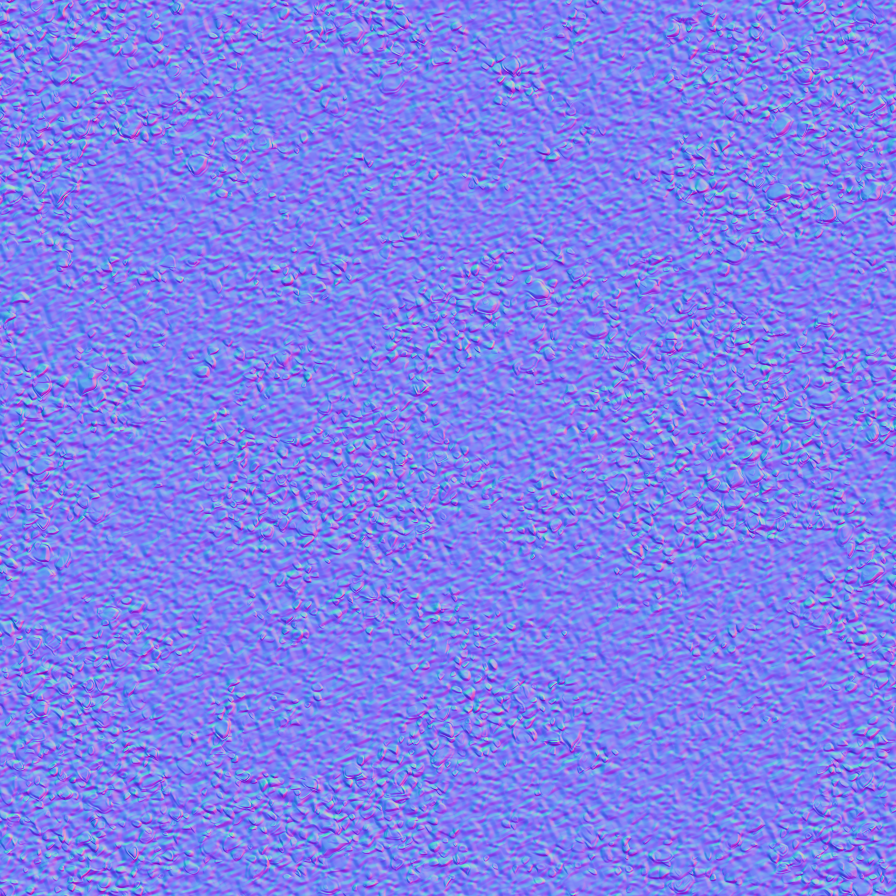
Reproduce this texture map procedurally as a WebGL 1 fragment shader.

```glsl
precision highp float;
// Tangent-space normal map of rough plaster with scattered embedded pebbles.

uniform vec2 u_resolution;

#define GRAIN_FREQ 140.0    // coarser grain octave, cells per canvas
#define GRAIN_SLOPE 0.55    // steepness of the fine grain
#define PEBBLE_FREQ 40.0    // large pebbles, cells per canvas
#define GRIT_FREQ 84.0      // small pebbles, cells per canvas
#define PEBBLE_LIFT 0.46    // steepness of pebble rims
#define PATCH_FREQ 8.0      // pebble patches per canvas
#define STEP 0.0008         // finite difference step, canvas units
#define SOFTENING 0.93      // shortens the blue axis of averaged normals

vec4 hash4(vec2 p) {
  vec4 q = fract(p.xyxy * vec4(0.1031, 0.1030, 0.0973, 0.1099));
  q += dot(q, q.wzxy + 33.33);
  return fract((q.xxyz + q.yzzw) * q.zywx);
}

float hash(vec2 p) {
  vec3 q = fract(p.xyx * 0.1031);
  q += dot(q, q.yzx + 33.33);
  return fract((q.x + q.y) * q.z);
}

mat2 rotation(float angle) {
  float c = cos(angle), s = sin(angle);
  return mat2(c, s, -s, c);
}

float noise(vec2 p) {
  vec2 i = floor(p), f = fract(p);
  f = f * f * (3.0 - 2.0 * f);
  float low = mix(hash(i), hash(i + vec2(1.0, 0.0)), f.x);
  float high = mix(hash(i + vec2(0.0, 1.0)), hash(i + 1.0), f.x);
  return mix(low, high, f.y);
}

// Share of pebbles present around a point, 0 to 1
float pebbleCover(vec2 p) {
  vec2 q = p * PATCH_FREQ * vec2(0.9, 1.1) + 11.0;
  float n = 0.32 * noise(q) + 0.36 * noise(q * 2.1 + 5.0) + 0.32 * noise(q * 3.9 + 9.0);
  return 0.07 + 0.9 * smoothstep(0.36, 0.68, n);
}

// Horizontally stretched fine grain, each octave turned differently
float grain(vec2 p) {
  float height = 0.0, freq = GRAIN_FREQ, slope = 0.6;
  for (int i = 0; i < 2; i++) {
    vec2 q = rotation(0.12 - 0.5 * float(i)) * p * freq;
    height += slope * noise(q * vec2(0.72, 1.0) + 17.0 * float(i)) / freq;
    freq *= 1.75;
    slope = 1.3;
  }
  return height;
}

// Stones that rise gently and drop off along one side, mostly the lower
float pebbles(vec2 p, float cover) {
  vec2 base = floor(p);
  float top = 0.0;
  for (int j = -1; j <= 1; j++) {
    for (int i = -1; i <= 1; i++) {
      vec2 cell = base + vec2(float(i), float(j));
      vec4 r = hash4(cell + 31.0);
      float rarity = fract(r.w * 17.3 + r.x * 5.1);
      float presence = smoothstep(rarity, rarity + 0.15, cover);
      vec2 away = p - cell - 0.5 - 0.8 * (r.xy - 0.5);
      vec2 d = rotation(2.4 * (r.z - 0.5)) * away;
      d.x *= mix(0.6, 1.0, r.y);
      float radius = mix(0.25, 0.55, r.w * r.w);
      float corner = max(abs(d.x) + 0.4 * d.y, abs(d.y));
      float dist = mix(length(d), corner, 0.4) / radius;
      vec2 steepSide = vec2(1.5 * (r.x - 0.4), -1.0);
      float tilt = 0.6 + 0.42 * dot(steepSide, away) / radius;
      float slab = (1.0 - smoothstep(0.5, 1.05, dist)) * clamp(tilt, 0.1, 1.1);
      top = max(top, radius * slab * presence * mix(0.5, 1.3, r.x));
    }
  }
  return top;
}

float surfaceHeight(vec2 p, float cover) {
  vec2 warp = vec2(noise(p * 95.0), noise(p * 95.0 + 40.0)) - 0.5;
  vec2 q = p + 0.005 * warp;
  float stone = pebbles(q * PEBBLE_FREQ, cover * 0.7);
  float grit = pebbles(q * GRIT_FREQ + 7.0, cover);
  float smoothing = 1.0 - 0.6 * smoothstep(0.05, 0.25, stone);
  float height = GRAIN_SLOPE * mix(0.75, 1.1, cover) * smoothing * grain(p + 0.003 * warp);
  height += PEBBLE_LIFT * stone / PEBBLE_FREQ;
  return height + PEBBLE_LIFT * smoothing * 1.1 * grit / GRIT_FREQ;
}

vec3 surfaceNormal(vec2 p, float cover) {
  float h = surfaceHeight(p, cover);
  float dx = surfaceHeight(p + vec2(STEP, 0.0), cover) - h;
  float dy = surfaceHeight(p + vec2(0.0, STEP), cover) - h;
  return normalize(vec3(-dx, -dy, STEP));
}

void main() {
  vec2 p = gl_FragCoord.xy / u_resolution.y;
  float cover = pebbleCover(p);

  // Average four normals per pixel to smooth the edges
  vec3 normal = vec3(0.0);
  for (int i = 0; i < 4; i++) {
    vec2 corner = vec2(mod(float(i), 2.0), floor(float(i) * 0.5)) - 0.5;
    normal += 0.25 * surfaceNormal(p + 0.5 * corner / u_resolution.y, cover);
  }
  normal.z *= SOFTENING;
  gl_FragColor = vec4(0.5 + 0.5 * normal, 1.0);
}
```
